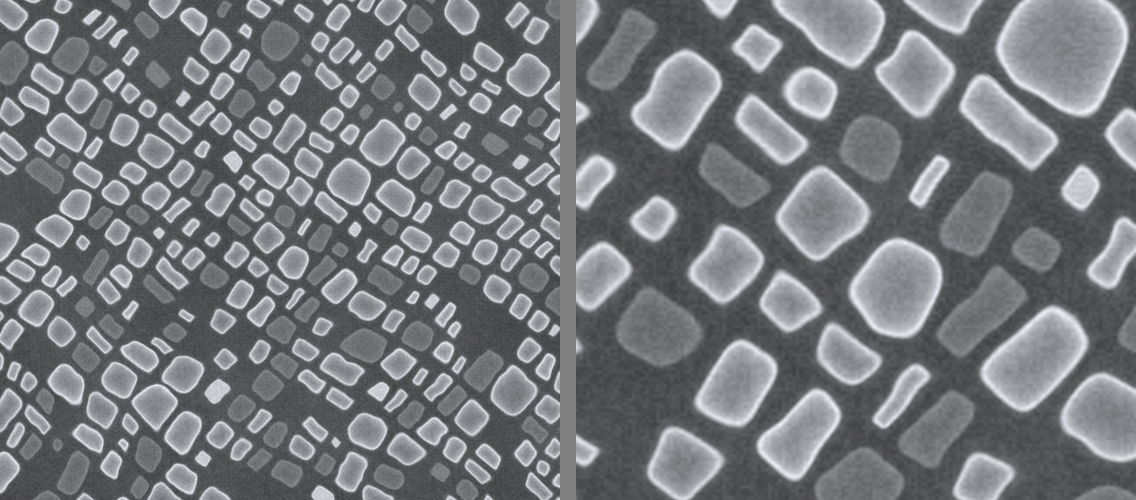
Left: the whole. Right: its middle third, enlarged.
A Shadertoy shader for this texture:

```glsl
// Micrograph of rounded cuboid precipitates in a dark matrix: a tilted plane is
// split at random into rectangles, and each holds one soft-cornered grain with
// a bright rim and a darker core. Fine sensor noise lies over everything.

float hash(vec2 p) {
    return fract(sin(dot(p, vec2(127.1, 311.7))) * 43758.5453);
}

float noise(vec2 p) {
    vec2 i = floor(p), f = fract(p);
    f = f * f * (3.0 - 2.0 * f);
    vec2 e = vec2(0.0, 1.0);
    return mix(mix(hash(i), hash(i + e.yx), f.x),
               mix(hash(i + e.xy), hash(i + e.yy), f.x), f.y);
}

vec2 warp(vec2 p, float scale) {
    return vec2(noise(p * scale), noise(p * scale + 37.3)) - 0.5;
}

mat2 rotation(float angle) {
    float c = cos(angle), s = sin(angle);
    return mat2(c, s, -s, c);
}

// Splits the plane around p; gives the leaf centre, its size and a seed
void findLeaf(vec2 p, out vec2 centre, out vec2 size, out float seed) {
    const float block = 0.3;
    float row = floor(p.y / block);
    float shift = hash(vec2(row, 5.0)) * block;
    vec2 id = vec2(floor((p.x + shift) / block), row);
    vec2 low = id * block - vec2(shift, 0.0);
    size = vec2(block);
    seed = hash(id + 11.0);
    for (int i = 0; i < 8; i++) {
        float limit = 0.069 + 0.042 * hash(vec2(seed, 2.0));
        if (max(size.x, size.y) < limit) break;
        vec2 axis = size.x > size.y ? vec2(1.0, 0.0) : vec2(0.0, 1.0);
        float cut = mix(0.37, 0.63, hash(vec2(seed, 3.0)));
        float side = step(cut, dot((p - low) / size, axis));
        low += axis * size * cut * side;
        size *= mix(vec2(1.0), vec2(mix(cut, 1.0 - cut, side)), axis);
        seed = hash(vec2(seed * 9.0, side + float(i) * 2.0));
    }
    centre = low + 0.5 * size;
}

// Signed distance to a box whose corners follow a power curve
float softBox(vec2 p, vec2 halfSize, float power) {
    float r = min(halfSize.x, halfSize.y);
    vec2 q = max(abs(p) - halfSize + r, 0.0001);
    return pow(pow(q.x, power) + pow(q.y, power), 1.0 / power) - r;
}

float grainLayer(vec2 p, float matrix, float pixel) {
    vec2 centre, size;
    float seed;
    findLeaf(p, centre, size, seed);
    float kind = hash(vec2(seed, 7.0));
    float fate = hash(vec2(seed, 8.0));
    vec2 vary = vec2(hash(vec2(seed, 9.0)), hash(vec2(seed, 10.0)));

    // Shape: shrink within the leaf, then turn, taper and roughen
    vec2 halfSize = (0.5 * size - 0.0055) * mix(vec2(0.84), vec2(1.0), vary);
    float small = step(0.86, fate);
    halfSize *= mix(1.0, 0.62, small);
    vec2 q = p - centre - (vary.yx - 0.5) * size * mix(0.06, 0.25, small);
    q = rotation((vary.x - 0.5) * 0.24) * q;
    q.x *= 1.0 + (vary.y - 0.5) * 0.35 * q.y / halfSize.y;
    q += 0.005 * warp(p, 55.0);
    float d = softBox(q, halfSize, mix(2.8, 4.4, vary.x));

    // Shade: bright rim fading into a grey core, with a faint outer glow
    float depth = max(-d, 0.0);
    float body = 0.455 + 0.07 * vary.y + 0.37 * exp(-depth / 0.0085);
    body += 0.09 * exp(-pow((depth - 0.002) / 0.002, 2.0));
    body += 0.9 * (q.y - q.x) * (vary.x - 0.4);
    body = mix(body, max(body, 0.8), small * step(0.5, vary.x));
    float glow = 0.13 * exp(-max(d, 0.0) / 0.003);
    float edge = 0.0017 + 0.5 * pixel;
    float cover = smoothstep(edge, -edge, d);

    // Some grains are buried and dim, some leaves stay empty
    float buried = step(0.84, kind);
    body = mix(body, 0.41 + 0.25 * (body - 0.45), buried);
    float present = step(0.07 + 0.08 * noise(centre * 5.0), kind);
    float lit = mix(matrix + glow * (1.0 - 0.85 * buried), body, cover);
    return mix(matrix, lit, present);
}

void mainImage(out vec4 fragColor, in vec2 fragCoord) {
    vec2 uv = fragCoord / iResolution.y;
    float pixel = 1.0 / iResolution.y;

    // Matrix with slow cloudy changes
    float matrix = 0.315 + 0.045 * (noise(uv * 9.0) - 0.5)
                 + 0.025 * (noise(uv * 45.0) - 0.5);

    // Tilted, gently bent lattice of grains
    vec2 p = rotation(0.65) * uv + 3.0;
    p += 0.045 * warp(p, 4.5);
    float grey = grainLayer(p, matrix, pixel);

    // Fine and coarse sensor noise
    grey += 0.075 * (noise(uv * 430.0) - 0.5);
    grey += 0.035 * (noise(uv * 210.0 + 19.0) - 0.5);

    fragColor = vec4(grey * vec3(0.99, 0.997, 1.03), 1.0);
}
```
